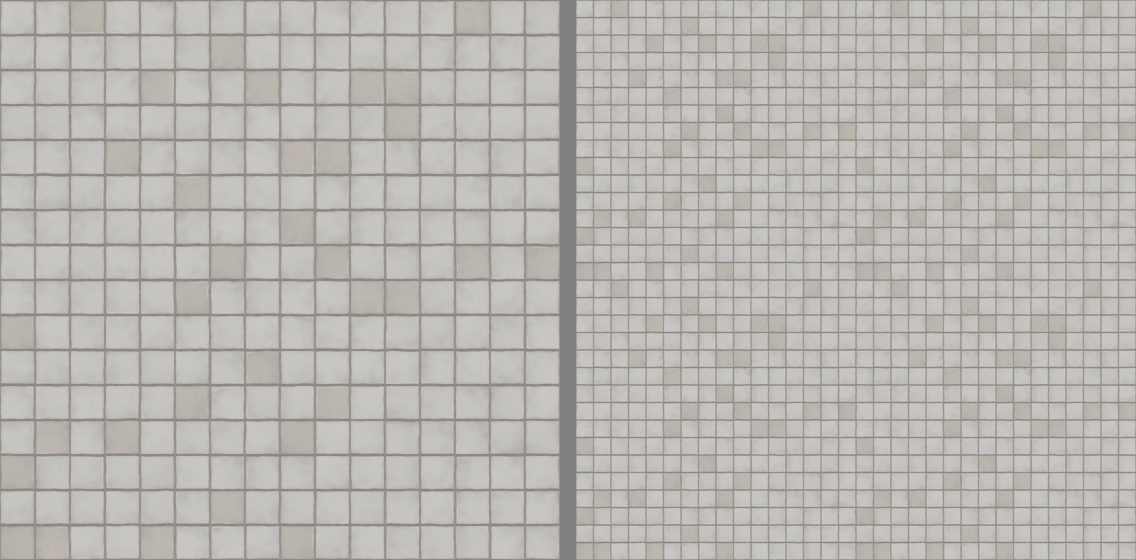
Left, the tile; right, the same tile 2 across and 2 down.
Reproduce this texture procedurally as a three.js fragment shader.

```glsl
// Square grid of pale glazed ceramic tiles with worn grey grout and a few beige tiles.
varying vec2 vUv;

const float TILES = 16.0;
const vec3 GLAZE = vec3(0.782, 0.775, 0.76);
const vec3 GLAZE_SHADE = vec3(0.685, 0.68, 0.665);
const vec3 BEIGE = vec3(0.737, 0.716, 0.687);
const vec3 BEIGE_SHADE = vec3(0.655, 0.637, 0.61);
const vec3 GROUT = vec3(0.565, 0.552, 0.53);
const vec3 RIM = vec3(0.815, 0.81, 0.795);

vec2 hash2(vec2 p) {
  vec3 q = fract(p.xyx * vec3(0.1031, 0.1030, 0.0973));
  q += dot(q, q.yzx + 33.33);
  return fract((q.xx + q.yz) * q.zy);
}

vec2 gradientAt(vec2 cell, float period) {
  float angle = 6.28318 * hash2(mod(cell, period) + 7.0).x;
  return vec2(cos(angle), sin(angle));
}

// Gradient noise that wraps after a whole number of cells, about -0.7 to 0.7
float noise(vec2 p, float period) {
  vec2 i = floor(p);
  vec2 f = p - i;
  vec2 u = f * f * f * (f * (f * 6.0 - 15.0) + 10.0);
  vec2 e = vec2(1.0, 0.0);
  float a = dot(gradientAt(i, period), f);
  float b = dot(gradientAt(i + e.xy, period), f - e.xy);
  float c = dot(gradientAt(i + e.yx, period), f - e.yx);
  float d = dot(gradientAt(i + e.xx, period), f - e.xx);
  return mix(mix(a, b, u.x), mix(c, d, u.x), u.y);
}

float fbm(vec2 p, float period) {
  float sum = 0.0;
  float gain = 1.0;
  for (int i = 0; i < 3; i++) {
    sum += gain * noise(p, period);
    p *= 2.0;
    period *= 2.0;
    gain *= 0.5;
  }
  return sum;
}

float roundedBox(vec2 p, vec2 halfSize, float radius) {
  vec2 q = abs(p) - halfSize + radius;
  return length(max(q, 0.0)) + min(max(q.x, q.y), 0.0) - radius;
}

// Cloudy stain that gathers along two sides and one corner of a tile
float stain(vec2 p, vec2 seed, float cloud) {
  vec2 side = sign(seed - 0.5);
  vec2 toward = smoothstep(-0.05, 0.55, p * side + cloud * 0.12);
  float edges = dot(toward, 0.25 + 0.55 * seed.yx);
  return clamp(edges * (0.65 + 0.5 * cloud) + 0.13 * cloud + 0.06, 0.0, 1.0);
}

vec3 tileColor(vec2 p, vec2 id) {
  vec2 seed = hash2(id + 31.0);
  vec2 kind = hash2(id + 83.0);
  vec2 local = p + seed * 60.0;
  float cloud = fbm(local * 2.6, 256.0);
  float shade = stain(p, seed, cloud);
  vec3 glaze = mix(GLAZE, GLAZE_SHADE, shade * 0.75);

  // Beige tiles carry faint diagonal veins
  float bend = fbm(local * 2.0 + 19.0, 256.0);
  float vein = 1.0 - smoothstep(0.0, 0.09, abs(noise(vec2(local.x + local.y, local.y - local.x) * vec2(1.5, 3.0) + bend, 256.0)));
  vec3 beige = mix(BEIGE, BEIGE_SHADE, clamp(shade * 0.6 + vein * 0.14, 0.0, 1.0));

  vec3 color = mix(glaze, beige, step(kind.x, 0.095));
  return color + (kind.y - 0.5) * 0.014;
}

void main() {
  vec2 grid = vUv * TILES;

  // Hand-cut edges: a slow bend and a fine chip
  vec2 bend = vec2(noise(grid * 2.0, TILES * 2.0), noise(grid * 2.0 + 11.0, TILES * 2.0));
  float chip = noise(grid * 7.0, TILES * 7.0);
  vec2 p = grid + bend * 0.022;
  vec2 id = mod(floor(p), TILES);
  vec2 local = fract(p) - 0.5;
  vec2 jitter = hash2(id + 5.0) - 0.5;
  float dist = roundedBox(local - jitter * 0.014, vec2(0.467, 0.465), 0.035) + chip * 0.012;

  // Grout, a little darker in the horizontal joints
  float horizontal = smoothstep(-0.03, 0.03, abs(local.y) - abs(local.x));
  float wear = fbm(grid * 4.0 + 3.0, TILES * 4.0);
  vec3 grout = GROUT + 0.035 * wear + mix(0.022, -0.018, horizontal);

  // Glazed face with a broken light rim and a soft dark bevel
  vec3 tile = tileColor(local, id);
  float rim = smoothstep(-0.065, -0.035, dist) * (1.0 - smoothstep(-0.03, 0.0, dist));
  float broken = smoothstep(0.0, 0.4, noise(grid * 1.5 + 5.0, TILES * 1.5));
  tile = mix(tile, RIM, rim * broken * 0.65);
  tile *= 1.0 - 0.035 * smoothstep(-0.1, 0.0, dist);
  tile += 0.006 * noise(grid * 9.0, TILES * 9.0);

  float face = 1.0 - smoothstep(-0.02, 0.02, dist);
  gl_FragColor = vec4(mix(grout, tile, face), 1.0);
}
```
